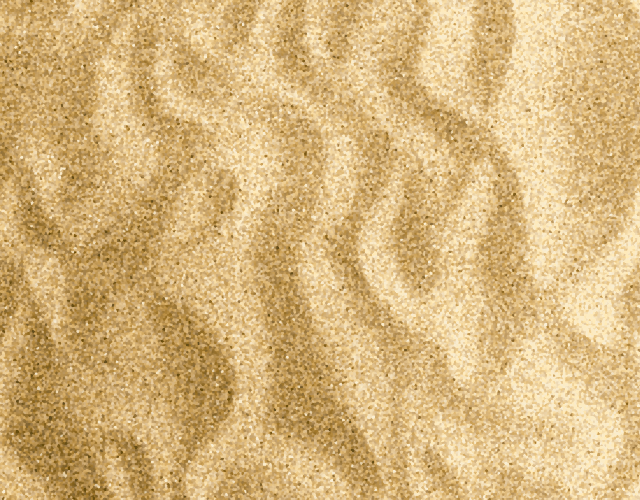
Give the GLSL for this texture, as a WebGL 1 fragment shader.

```glsl
precision highp float;
uniform vec2 u_resolution;

vec2 hash2(vec2 p) {
  vec3 q = fract(p.xyx * vec3(0.1031, 0.1030, 0.0973));
  q += dot(q, q.yzx + 33.33);
  return fract((q.xx + q.yz) * q.zy);
}

float cornerSlope(vec2 cell, vec2 offset) {
  float angle = 6.2832 * hash2(cell).x;
  return dot(vec2(cos(angle), sin(angle)), offset);
}

float gradientNoise(vec2 p) {
  vec2 i = floor(p), f = fract(p);
  vec2 u = f * f * f * (f * (f * 6.0 - 15.0) + 10.0);
  vec2 e = vec2(1.0, 0.0);
  return mix(mix(cornerSlope(i, f), cornerSlope(i + e, f - e), u.x),
             mix(cornerSlope(i + e.yx, f - e.yx), cornerSlope(i + 1.0, f - 1.0), u.x), u.y);
}

// Warped folds with rounded creases along the valleys
float duneHeight(vec2 p) {
  vec2 warp = vec2(gradientNoise(p * 3.4 + 11.0), gradientNoise(p * 3.4 + 47.0));
  vec2 q = p + 0.12 * warp;
  float fold = gradientNoise(q * vec2(4.8, 3.2) + 5.0);
  return sqrt(fold * fold + 0.006) + 0.08 * gradientNoise(q * 9.0 + 23.0);
}

float duneShade(vec2 p) {
  vec2 toLight = 0.012 * vec2(0.92, 0.39);
  float slope = (duneHeight(p + toLight) - duneHeight(p - toLight)) / 0.024;
  return slope / (2.2 + abs(slope));
}

// Softly blended grains: x is tone, y is tint, z is pale specks, w is dark specks
vec4 grains(vec2 p) {
  vec2 cell = floor(p);
  vec4 sum = vec4(0.0);
  float total = 0.0;
  for (int y = -1; y <= 1; y++) {
    for (int x = -1; x <= 1; x++) {
      vec2 id = cell + vec2(float(x), float(y));
      vec2 away = id + 0.15 + 0.7 * hash2(id) - p;
      vec2 kind = hash2(id + 517.0);
      float rare = hash2(id + 931.0).x;
      float weight = exp(-6.5 * dot(away, away));
      sum += weight * vec4(kind - 0.5, step(0.988, rare), step(rare, 0.025));
      total += weight;
    }
  }
  return sum / total;
}

// Shadowed ochre at 0 to pale cream at 1
vec3 sandColor(float t) {
  return vec3(0.59, 0.45, 0.20) + t * vec3(0.50, 0.42, 0.38) + t * t * vec3(-0.13, 0.0, 0.11);
}

void main() {
  vec2 uv = gl_FragCoord.xy / u_resolution;
  vec2 p = gl_FragCoord.xy / u_resolution.y;

  // Broad light, brightest to the right
  float tone = 0.64 + 0.37 * (uv.x - 0.5) + 0.11 * (uv.y - 0.5);
  tone += 0.20 * gradientNoise(p * 2.1 + 71.0);
  tone += 0.36 * duneShade(p);

  // Grain texture, stronger in shade
  vec4 grain = grains(p * 215.0);
  float contrast = mix(0.80, 0.62, clamp(tone, 0.0, 1.0));
  tone += contrast * grain.x + 0.12 * gradientNoise(p * 85.0);
  tone += 0.35 * grain.z - 0.50 * grain.w;

  vec3 color = sandColor(clamp(tone, -0.35, 1.12));
  color += grain.y * vec3(0.03, -0.01, -0.11);
  color = mix(color, vec3(0.97, 0.94, 0.86), 0.6 * grain.z);
  gl_FragColor = vec4(clamp(color, 0.0, 1.0), 1.0);
}
```
